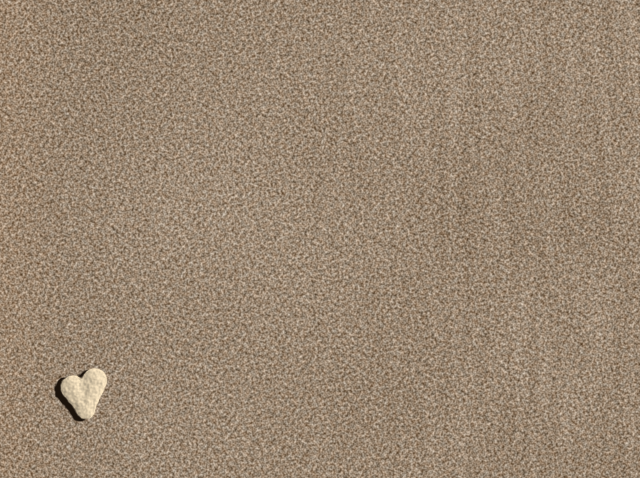
Write a WebGL 1 fragment shader that draws this texture.

```glsl
precision highp float;
// Fine beach sand with faint vertical wind streaks and a small heart-shaped pale stone.

uniform vec2 u_resolution;

// Colours
const vec3 SAND = vec3(0.605, 0.530, 0.449);
const vec3 WARM_TINT = vec3(0.020, -0.002, -0.018);
const vec3 STONE = vec3(0.85, 0.78, 0.66);
const vec3 SHADOW = vec3(0.11, 0.075, 0.045);

// Sand: frequencies are cells per canvas width
const float GRAIN_FREQ = 205.0;
const float FINE_FREQ = 330.0;
const float CLUMP_FREQ = 75.0;
const float GRAIN_CONTRAST = 0.25;
const float FINE_CONTRAST = 0.22;
const float CLUMP_CONTRAST = 0.05;
const vec2 STREAK_FREQ = vec2(52.0, 6.0);
const float STREAK_CONTRAST = 0.055;
const float BROAD_CONTRAST = 0.035;

// Stone: lengths are fractions of the canvas width
const vec2 STONE_CENTER = vec2(0.130, 0.133);
const vec2 LEFT_LOBE = vec2(-0.016, 0.008);
const vec2 RIGHT_LOBE = vec2(0.018, 0.019);
const vec2 TIP = vec2(0.004, -0.026);
const float LOBE_RADIUS = 0.0195;
const float TIP_RADIUS = 0.013;
const float LOBE_BLEND = 0.008;
const vec2 SHADOW_OFFSET = vec2(-0.009, -0.003);
const vec2 LIGHT_DIR = vec2(0.90, 0.43);

float hash(vec2 p) {
  vec3 q = fract(vec3(p.xyx) * 0.1031);
  q += dot(q, q.yzx + 33.33);
  return fract((q.x + q.y) * q.z);
}

float cornerSlope(vec2 cell, vec2 offset) {
  float angle = 6.2832 * hash(cell);
  return dot(vec2(cos(angle), sin(angle)), offset);
}

float gradientNoise(vec2 p) {
  vec2 i = floor(p);
  vec2 f = p - i;
  vec2 w = f * f * f * (f * (f * 6.0 - 15.0) + 10.0);
  vec2 e = vec2(1.0, 0.0);
  float low = mix(cornerSlope(i, f), cornerSlope(i + e.xy, f - e.xy), w.x);
  float high = mix(cornerSlope(i + e.yx, f - e.yx), cornerSlope(i + e.xx, f - e.xx), w.x);
  return mix(low, high, w.y);
}

// Rotation hides the noise lattice behind the pixel grid
vec2 turn(vec2 p, float angle) {
  float c = cos(angle);
  float s = sin(angle);
  return vec2(c * p.x - s * p.y, s * p.x + c * p.y) + 7.0;
}

float taperedCapsule(vec2 p, vec2 a, vec2 b) {
  vec2 axis = b - a;
  float t = clamp(dot(p - a, axis) / dot(axis, axis), 0.0, 1.0);
  return length(p - a - axis * t) - mix(LOBE_RADIUS, TIP_RADIUS, t);
}

float heartDistance(vec2 p) {
  float left = taperedCapsule(p, LEFT_LOBE, TIP);
  float right = taperedCapsule(p, RIGHT_LOBE, TIP);
  float h = max(LOBE_BLEND - abs(left - right), 0.0) / LOBE_BLEND;
  return min(left, right) - 0.25 * h * h * LOBE_BLEND;
}

vec3 sandColor(vec2 p) {
  float tone = GRAIN_CONTRAST * gradientNoise(turn(p * GRAIN_FREQ, 0.6));
  tone += FINE_CONTRAST * gradientNoise(turn(p * FINE_FREQ, 1.1) + 40.0);
  tone += CLUMP_CONTRAST * gradientNoise(turn(p * CLUMP_FREQ, 0.3) + 90.0);

  // Streaks deepen toward the right
  float streak = gradientNoise(vec2(p.x + 0.03 * p.y, p.y) * STREAK_FREQ + 20.0);
  tone += STREAK_CONTRAST * mix(0.25, 1.0, smoothstep(0.35, 0.85, p.x)) * streak;

  tone += BROAD_CONTRAST * gradientNoise(p * 3.5 + 60.0);
  tone -= 0.02 * smoothstep(0.5, 1.0, p.x) * smoothstep(0.4, 0.0, p.y);
  float warmth = 1.6 * gradientNoise(turn(p * CLUMP_FREQ * 1.7, 0.9) + 130.0);
  warmth += 0.5 * smoothstep(0.12, 0.0, p.x) - 1.2 * tone;
  return SAND + tone + WARM_TINT * warmth;
}

float stoneHeight(vec2 p) {
  float dome = sqrt(clamp(-heartDistance(p) / 0.016, 0.0, 1.0));
  float pits = 0.22 * gradientNoise(p * 115.0 + 15.0) + 0.14 * gradientNoise(p * 220.0 + 35.0);
  return dome + pits;
}

vec3 stoneColor(vec2 p) {
  float slope = stoneHeight(p) - stoneHeight(p + LIGHT_DIR * 0.0025);
  float grit = 0.10 * gradientNoise(turn(p * 260.0, 0.5));
  return STONE * (1.0 + clamp(0.9 * slope, -0.5, 0.14) + grit);
}

void main() {
  vec2 p = gl_FragCoord.xy / u_resolution.x;
  float pixel = 1.0 / u_resolution.x;
  vec2 q = p - STONE_CENTER;
  vec3 color = sandColor(p);

  // Cast shadow with a ragged, grainy rim
  float rim = 0.0025 * gradientNoise(p * 130.0);
  float shade = heartDistance(q - SHADOW_OFFSET) + rim;
  color = mix(SHADOW, color, smoothstep(-0.0015, 0.0025, shade));

  // Stone
  float edge = heartDistance(q) + 0.5 * rim;
  color = mix(stoneColor(q), color, smoothstep(-pixel, pixel, edge));
  gl_FragColor = vec4(clamp(color, 0.0, 1.0), 1.0);
}
```
